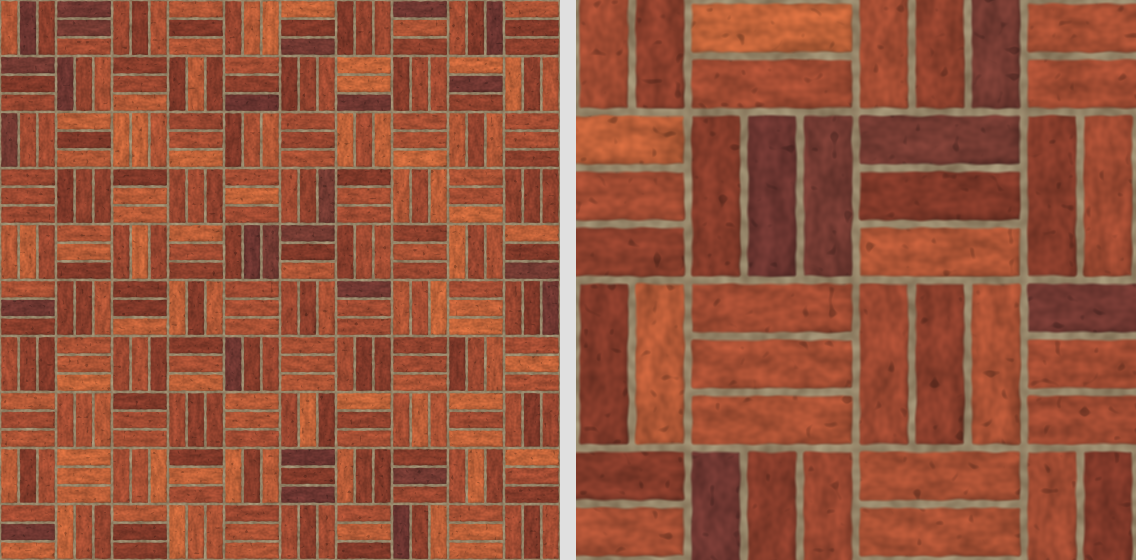
Left, the full canvas; right, a detail of the centre.
Give the GLSL for this texture, as a WebGL 2 fragment shader.

```glsl
#version 300 es
precision highp float;
// Basket-weave brick paving: square blocks of three bricks, turned by a
// quarter in checkerboard order. Each brick is a rounded box with a hashed
// fired-clay tone, gradient-noise mottling, worn edges and pale mortar around.

#define BLOCKS 10.0      // blocks across and down
#define LANES 3.0        // bricks in a block
#define JOINT 0.046      // mortar width, in blocks
#define CORNER 0.014     // brick corner radius
#define EDGE_WEAR 0.012  // wobble of brick outlines
#define SOFTNESS 0.012   // least edge blur
#define MOTTLE 0.24      // strength of clay mottling
#define DARK_SHARE 0.07  // share of overfired bricks

uniform vec2 u_resolution;
out vec4 fragColor;

const vec3 CLAY_DEEP = vec3(0.50, 0.22, 0.16);
const vec3 CLAY_RED = vec3(0.64, 0.30, 0.20);
const vec3 CLAY_ORANGE = vec3(0.77, 0.40, 0.23);
const vec3 CLAY_BURNT = vec3(0.40, 0.20, 0.19);
const vec3 MORTAR_DARK = vec3(0.50, 0.43, 0.33);
const vec3 MORTAR_PALE = vec3(0.67, 0.61, 0.49);

float hash(vec2 p) {
    vec3 q = fract(p.xyx * 0.1031);
    q += dot(q, q.yzx + 33.33);
    return fract((q.x + q.y) * q.z);
}

vec2 gradientAt(vec2 cell) {
    float angle = 6.2832 * hash(cell + 17.0);
    return vec2(cos(angle), sin(angle));
}

float gradientNoise(vec2 p) {
    vec2 i = floor(p), f = fract(p);
    vec2 u = f * f * f * (f * (f * 6.0 - 15.0) + 10.0);
    vec2 e = vec2(0.0, 1.0);
    float low = mix(dot(gradientAt(i), f),
                    dot(gradientAt(i + e.yx), f - e.yx), u.x);
    float high = mix(dot(gradientAt(i + e.xy), f - e.xy),
                     dot(gradientAt(i + e.yy), f - e.yy), u.x);
    return mix(low, high, u.y);
}

float roundedBox(vec2 p, vec2 halfSize, float radius) {
    vec2 d = abs(p) - halfSize + radius;
    return length(max(d, 0.0)) + min(max(d.x, d.y), 0.0) - radius;
}

vec3 brickTone(vec2 id) {
    float tone = hash(id);
    vec3 clay = mix(CLAY_DEEP, CLAY_RED, smoothstep(0.0, 0.5, tone));
    clay = mix(clay, CLAY_ORANGE, smoothstep(0.45, 1.0, tone));
    float burnt = step(hash(id + 71.0), DARK_SHARE);
    return mix(clay, CLAY_BURNT, 0.85 * burnt);
}

void main() {
    vec2 p = gl_FragCoord.xy / u_resolution * BLOCKS;
    float pixel = BLOCKS / min(u_resolution.x, u_resolution.y);

    // Block layout: x runs along the bricks, y across them
    vec2 block = floor(p);
    vec2 inBlock = p - block - 0.5;
    bool upright = mod(block.x + block.y, 2.0) > 0.5;
    vec2 local = upright ? inBlock.yx : inBlock;
    float lane = clamp(floor((local.y + 0.5) * LANES), 0.0, LANES - 1.0);
    local.y -= (lane + 0.5) / LANES - 0.5;
    vec2 id = vec2(block.x * LANES + lane, block.y) + 5.0;

    // Brick outline, slightly ragged
    vec2 halfSize = 0.5 * (vec2(1.0, 1.0 / LANES) - JOINT);
    float wobble = EDGE_WEAR * gradientNoise(p * 9.0);
    float dist = roundedBox(local, halfSize, CORNER) + wobble;
    float soft = max(SOFTNESS, 0.7 * pixel);
    float brickMask = 1.0 - smoothstep(-soft, soft, dist);

    // Clay: streaks along the brick, fine grain and rare pits
    vec2 grainPos = local + id * 3.7;
    float streaks = gradientNoise(grainPos * vec2(4.0, 11.0));
    float grain = gradientNoise(grainPos * vec2(18.0, 24.0));
    float pits = smoothstep(0.32, 0.55, gradientNoise(grainPos * 13.0 + 40.0));
    vec3 brick = brickTone(id);
    brick *= 1.0 + MOTTLE * (streaks + 0.6 * grain);
    brick *= 1.0 - 0.22 * pits;

    // Darkened rim, heavier on the lower right side
    float rim = exp(min(dist, 0.0) / 0.018);
    vec2 side = upright ? local.yx : local;
    vec2 extent = upright ? halfSize.yx : halfSize;
    float shade = smoothstep(-0.5, 1.0, dot(side / extent, vec2(0.5, -0.5)));
    brick *= 1.0 - rim * mix(0.05, 0.28, shade);

    // Mortar: patchy and weathered
    float patches = 0.5 + 0.7 * gradientNoise(p * 3.0 + 9.0)
                  + 0.6 * gradientNoise(p * 16.0);
    vec3 mortar = mix(MORTAR_DARK, MORTAR_PALE, clamp(patches, 0.0, 1.0));

    fragColor = vec4(mix(mortar, brick, brickMask), 1.0);
}
```
